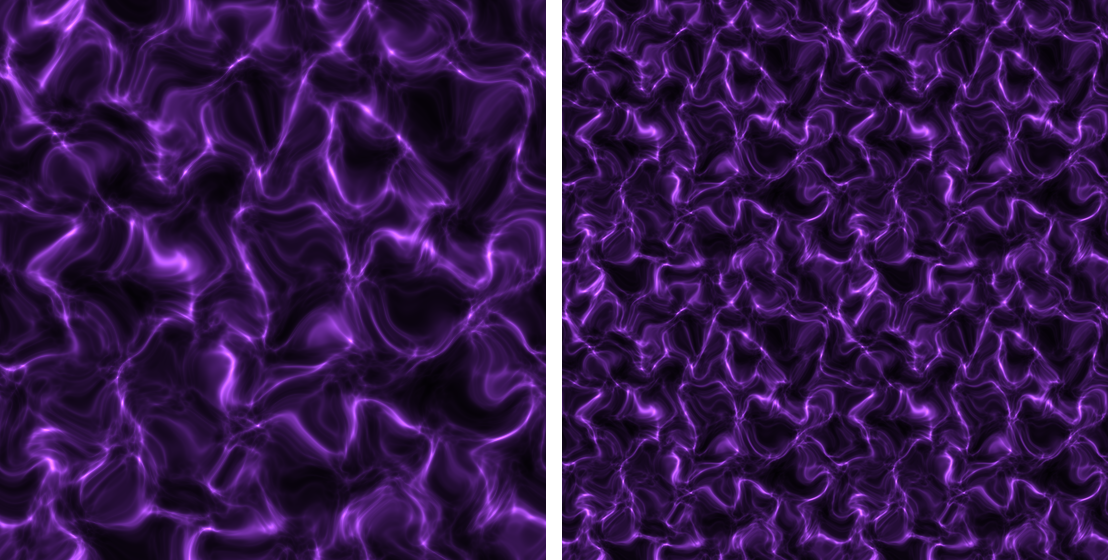
Left, the tile; right, the same tile 2 across and 2 down.
This texture is drawn by a WebGL 1 fragment shader. Its source:

```glsl
precision highp float;

uniform vec2 u_resolution;

// Filament network
const int OCTAVES = 5;
const float BASE_CELLS = 6.0;      // noise cells across the tile
const float LACUNARITY = 1.84;     // cell growth per octave, rounded to whole cells
const float BASE_STRENGTH = 0.42;  // brightness exponent of the main filaments
const float STRENGTH_FALLOFF = 0.72;
const float BASE_WIDTH = 0.09;     // softness of the main filament cores
const float WIDTH_GROWTH = 1.6;
const float BRAIDING = 0.6;        // how closely fine strands follow coarse ones
const float NOISE_DEVIATION = 0.215;

// Gentle bending of the strands
const float WARP_CELLS = 9.0;
const float WARP_AMOUNT = 0.018;

// Tone and colour
const float EXPOSURE = 0.19;
const float BLACK_LEVEL = 0.045;
const float MAX_ENERGY = 1.45;
const vec3 VIOLET = vec3(0.66, 0.24, 1.0);
const vec3 HOT_GLOW = vec3(0.07, 0.10, 0.0);

const float TAU = 6.2831853;

float hash(vec2 cell, float seed) {
  vec3 p = fract(vec3(cell, seed + 3.7) * vec3(0.1031, 0.1030, 0.0973));
  p += dot(p, p.yzx + 33.33);
  return fract((p.x + p.y) * p.z);
}

// Contribution of one lattice corner, wrapped to the period
float corner(vec2 cell, vec2 offset, float period, float seed) {
  vec2 wrapped = floor(mod(cell + 0.5, period));
  float angle = TAU * hash(wrapped, seed);
  return dot(vec2(cos(angle), sin(angle)), offset);
}

// Tiling gradient noise scaled to unit deviation
float gradientNoise(vec2 p, float period, float seed) {
  vec2 cell = floor(p);
  vec2 f = p - cell;
  vec2 fade = f * f * f * (f * (f * 6.0 - 15.0) + 10.0);
  vec2 right = vec2(1.0, 0.0);
  vec2 up = vec2(0.0, 1.0);
  float bottom = mix(corner(cell, f, period, seed),
                     corner(cell + right, f - right, period, seed), fade.x);
  float top = mix(corner(cell + up, f - up, period, seed),
                  corner(cell + 1.0, f - 1.0, period, seed), fade.x);
  return mix(bottom, top, fade.y) / NOISE_DEVIATION;
}

// Product of soft ridges along the zero lines of braided noise octaves
float filamentEnergy(vec2 uv) {
  float cells = BASE_CELLS;
  float strength = BASE_STRENGTH;
  float width = BASE_WIDTH;
  float field = 0.0;
  float braid = 0.0;
  float logEnergy = 0.0;
  for (int i = 0; i < OCTAVES; i++) {
    float octave = float(i);
    vec2 shift = vec2(0.37, 0.61) * (octave + 1.0);
    float noise = gradientNoise(uv * cells + shift, cells, octave * 7.0 + 1.0);
    field = (noise + braid * field) / sqrt(1.0 + braid * braid);
    logEnergy -= 0.5 * strength * log(field * field + width * width);
    cells = floor(cells * LACUNARITY + 0.5);
    strength *= STRENGTH_FALLOFF;
    width *= WIDTH_GROWTH;
    braid = BRAIDING;
  }
  return exp(logEnergy);
}

vec3 plasmaColor(float energy) {
  return VIOLET * energy + HOT_GLOW * energy * energy * energy;
}

void main() {
  vec2 uv = gl_FragCoord.xy / u_resolution;
  vec2 warp = vec2(gradientNoise(uv * WARP_CELLS, WARP_CELLS, 51.0),
                   gradientNoise(uv * WARP_CELLS, WARP_CELLS, 67.0));
  float energy = EXPOSURE * filamentEnergy(uv + WARP_AMOUNT * warp) - BLACK_LEVEL;
  vec3 color = plasmaColor(clamp(energy, 0.0, MAX_ENERGY));
  gl_FragColor = vec4(min(color, 1.0), 1.0);
}
```
